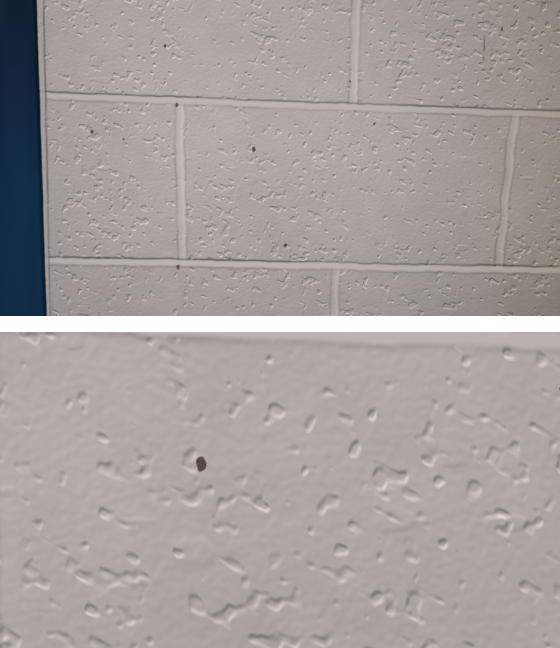
Top: the whole. Bottom: its middle third, enlarged.
Give the GLSL for this texture, as a Shadertoy shader.

```glsl
// Painted block wall in running bond beside a blue door frame, seen at a slight tilt.
// Sloping joint lines give a warped row and column grid; noise relief lit from above
// makes the pitted paint, and soft bands make the filled mortar joints.

float hash(vec2 p) {
    return fract(sin(dot(p, vec2(127.1, 311.7))) * 43758.5453);
}

float noise(vec2 p) {
    vec2 i = floor(p), f = fract(p);
    f = f * f * (3.0 - 2.0 * f);
    return mix(mix(hash(i), hash(i + vec2(1, 0)), f.x),
               mix(hash(i + vec2(0, 1)), hash(i + vec2(1, 1)), f.x), f.y);
}

// Surface height: pits gathered in patches, fine grain and a few paint lumps
float surface(vec2 p) {
    vec2 q = mat2(0.88, 0.47, -0.47, 0.88) * p;
    float pore = 0.65 * noise(q * vec2(54, 72)) + 0.35 * noise(q * 115.0 + 7.0);
    float pits = smoothstep(0.63, 0.86, pore + 0.16 * (noise(p * 6.0) - 0.5));
    float lumps = smoothstep(0.86, 0.95, noise(p * vec2(15, 32) + 40.0));
    return 0.2 * noise(q * 150.0) + 0.35 * lumps - pits;
}

// Soft band of the given half width
float band(float d, float halfWidth, float blur) {
    return 1.0 - smoothstep(halfWidth - blur, halfWidth + blur, abs(d));
}

// Thin soft line
float crease(float d, float width) {
    return exp(-d * d / (width * width));
}

void mainImage(out vec4 fragColor, in vec2 fragCoord) {
    float px = 1.0 / iResolution.y;
    vec2 p = fragCoord * px;

    // Rows lie between two joints of different slope
    float upperJoint = 0.702 - 0.0367 * p.x;
    float lowerJoint = 0.179 - 0.02 * p.x;
    float rowHeight = upperJoint - lowerJoint;
    float v = (p.y - lowerJoint) / rowHeight;
    float row = floor(v);
    float bedDist = (v - floor(v + 0.5)) * rowHeight;

    // Columns lean more towards the right, every other row shifts by half a block
    float lean = 0.058 * p.x * p.x - 0.04;
    float u = p.x - lean * (p.y - 0.4) - 0.574 - 0.02 * row;
    float sideDist = (fract(u / 1.03 + 0.5 * mod(row, 2.0) + 0.5) - 0.5) * 1.03;

    // Uneven hand-filled edges
    float wobble = 0.004 * (noise(p * 13.0) - 0.5) + 0.003 * (noise(p * 48.0) - 0.5);
    bedDist += wobble;
    sideDist += 1.5 * wobble;
    float bed = band(bedDist, 0.010, 0.003 + px);
    float side = band(sideDist, 0.013, 0.005 + px);

    // Light pool, broad stains and lit relief
    vec2 fromLight = p - vec2(0.75, 0.68);
    float shade = 0.69 - 0.115 * dot(fromLight, fromLight);
    shade += 0.03 * (noise(p * 3.5) - 0.5) + 0.02 * (noise(p * 22.0) - 0.5);
    float relief = surface(p) - surface(p + vec2(-0.0015, 0.004));
    shade += 0.17 * relief * (1.0 - 0.85 * max(bed, side));

    // Upright joints: pale groove between soft creases
    float worn = 0.5 + 0.7 * noise(p * vec2(9, 17) + 3.0);
    shade += 0.035 * side;
    shade -= 0.08 * worn * crease(sideDist + 0.015, 0.004);
    shade -= 0.06 * worn * crease(sideDist - 0.015, 0.004);
    shade += 0.04 * crease(sideDist - 0.006, 0.005);

    // Bed joints: shadow under the upper block, bright lip below it
    shade = mix(shade, 0.75 - 0.09 * fromLight.x * fromLight.x, 0.85 * bed);
    shade -= 0.22 * worn * crease(bedDist - 0.012, 0.0035);
    shade -= 0.07 * worn * crease(bedDist + 0.013, 0.004);
    vec3 color = shade * vec3(1.0, 0.955, 0.935);
    color -= vec3(0.0, 0.008, 0.025) * smoothstep(1.3, 1.8, p.x);

    // Scattered chips of brown dirt
    for (float i = 0.0; i < 10.0; i++) {
        vec2 spot = vec2(0.2 + 1.5 * hash(vec2(i, 2.3)), 0.95 * hash(vec2(i, 8.7)));
        float size = 0.002 + 0.003 * hash(vec2(i, 5.1));
        float chip = length((p - spot) * vec2(1.0, 0.7)) + 0.003 * (noise(p * 160.0) - 0.5);
        color = mix(color, vec3(0.23, 0.15, 0.14), 0.75 * band(chip, size, px));
    }

    // Upright scuff near the upper right
    float scuff = crease(p.x - 1.532 - 0.04 * (p.y - 0.85), 0.003) * band(p.y - 0.85, 0.05, 0.015);
    color *= 1.0 - 0.38 * scuff * noise(p * vec2(90, 65));

    // Sealant bead and blue frame along the left side
    float frameDist = p.x - (0.148 - 0.032 * p.y) + 0.3 * wobble;
    float beadWidth = 0.011 + 0.011 * p.y;
    float bead = band(frameDist - 0.5 * beadWidth, 0.5 * beadWidth, 0.002 + px);
    color = mix(color, vec3(0.63, 0.61, 0.61), 0.8 * bead);
    color *= 1.0 - 0.26 * worn * crease(frameDist - beadWidth, 0.0035);
    vec3 frame = mix(vec3(0.07, 0.18, 0.28), vec3(0.07, 0.13, 0.21), smoothstep(0.3, 1.0, p.y));
    frame *= 0.92 + 0.12 * noise(p * vec2(30, 5));
    frame *= 1.0 - 0.35 * crease(frameDist + 0.006, 0.006);
    color = mix(frame, color, smoothstep(-px, px, frameDist));

    fragColor = vec4(clamp(color, 0.0, 1.0), 1.0);
}
```
